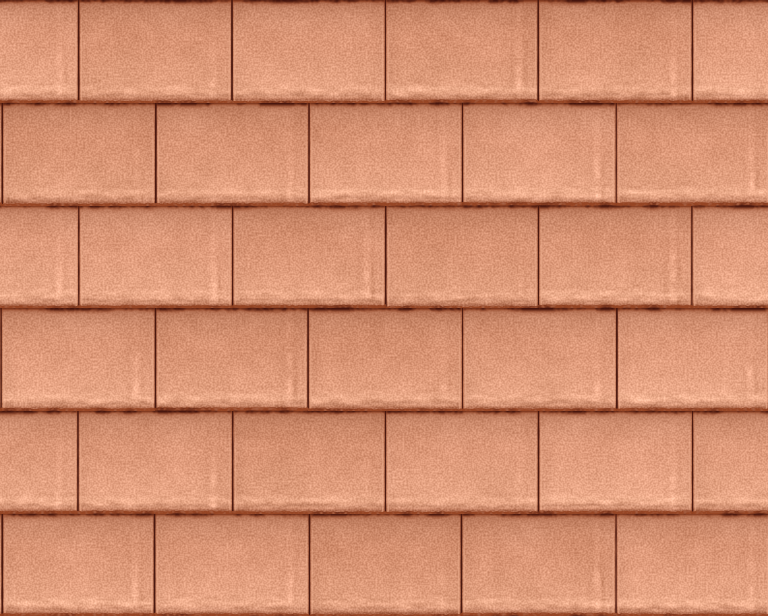
Reproduce this texture procedurally as a WebGL 2 fragment shader.

```glsl
#version 300 es
precision highp float;
// Staggered courses of flat terracotta roof tiles, seamless in both directions.
// Each tile is shaded from its local coordinates (lip, ridge, joint, cast shadow)
// and weathered with wrapping gradient noise and one hash per tile.
uniform vec2 u_resolution;
out vec4 fragColor;

const vec2 TILES = vec2(5.0, 6.0);        // repeats across and down
const vec2 SHIFT = vec2(-0.010, 0.004);   // moves the bond, in tile units
const float JOINT_HALF_WIDTH = 0.0046;    // in tile widths
const float JOINT_JITTER = 0.012;
const float EDGE_HEIGHT = 0.027;          // raw lower edge, in tile heights
const float EDGE_SLIP = 0.012;
const float SHADOW_DEPTH = 0.016;
const float GRAIN = 0.115;
const float TILE_TINT = 0.022;

const vec3 CLAY = vec3(0.86, 0.59, 0.465);
const vec3 CLAY_LIGHT = vec3(0.94, 0.69, 0.56);
const vec3 CLAY_SHADE = vec3(0.75, 0.50, 0.385);
const vec3 CLAY_DEEP = vec3(0.65, 0.38, 0.27);
const vec3 EDGE_BROWN = vec3(0.58, 0.26, 0.13);
const vec3 GAP_DARK = vec3(0.27, 0.08, 0.05);

// Two random values in 0..1 for a lattice cell
vec2 hash2(vec2 cell) {
  uvec2 q = uvec2(ivec2(cell)) * 1664525u + 1013904223u;
  for (int i = 0; i < 2; i++) {
    q.x += q.y * 1664525u;
    q.y += q.x * 1664525u;
    q ^= q >> 16u;
  }
  return vec2(q & 0xffffu) / 65535.0;
}

float cornerSlope(vec2 cell, vec2 offset, vec2 period, float seed) {
  float angle = 6.2832 * hash2(mod(cell, period) + seed).x;
  return dot(vec2(cos(angle), sin(angle)), offset);
}

// Gradient noise that wraps over the canvas; period = whole cells per axis
float noise(vec2 uv, vec2 period, float seed) {
  vec2 p = uv * period, c = floor(p), f = p - c;
  vec2 w = f * f * f * (f * (f * 6.0 - 15.0) + 10.0);
  vec2 e = vec2(1.0, 0.0);
  float low = mix(cornerSlope(c, f, period, seed),
                  cornerSlope(c + e.xy, f - e.xy, period, seed), w.x);
  float high = mix(cornerSlope(c + e.yx, f - e.yx, period, seed),
                   cornerSlope(c + e.xx, f - e.xx, period, seed), w.x);
  return mix(low, high, w.y);
}

float bump(float x, float centre, float width) {
  float d = (x - centre) / width;
  return exp(-d * d);
}

void main() {
  vec2 uv = gl_FragCoord.xy / u_resolution;
  vec2 soft = 0.65 * TILES / u_resolution;  // edge smoothing in tile units

  // Shared noise
  float broad = noise(uv, vec2(15.0, 12.0), 11.0);
  float patches = noise(uv, vec2(50.0, 42.0), 23.0);
  float streaks = noise(uv, vec2(45.0, 130.0), 37.0);
  float crumbs = noise(uv, vec2(190.0, 150.0), 51.0);
  float grain = noise(uv, vec2(397.0, 318.0), 67.0) + 0.3 * crumbs;

  // Course, nearest joint and tile-local coordinates (y = 0 at the lower edge)
  float height = uv.y * TILES.y + SHIFT.y;
  float course = mod(floor(height), TILES.y);
  float y = fract(height);
  float along = uv.x * TILES.x + SHIFT.x + 0.5 * mod(course, 2.0);
  float jointId = floor(along + 0.5);
  vec2 jointRnd = hash2(vec2(mod(jointId, TILES.x), course) + 400.0);
  float toJoint = along - jointId - JOINT_JITTER * (jointRnd.x - 0.5);
  float tileId = jointId - (toJoint < 0.0 ? 1.0 : 0.0);
  float x = toJoint < 0.0 ? toJoint + 1.0 : toJoint;
  vec2 tile = vec2(mod(tileId, TILES.x), course);
  vec2 look = hash2(tile + 700.0), wear = hash2(tile + 900.0);

  // Face: darker under the course above, lighter towards the lip
  vec3 color = mix(CLAY, CLAY_SHADE, 0.6 * smoothstep(0.6, 1.0, y + 0.12 * broad));
  color = mix(color, CLAY_LIGHT, 0.5 * smoothstep(0.65, 0.12, y + 0.25 * broad));
  color = mix(color, CLAY_SHADE, 0.25 * bump(x, 0.0, 0.07) + 0.2 * bump(x, 1.0, 0.05));
  color += TILE_TINT * (2.0 * look.x - 1.0) * vec3(1.0, 1.05, 1.1);
  color += 0.055 * broad + 0.03 * patches;

  // Faint pressed ridge near the right side, with lumps low down
  float ridge = bump(x, 0.875, 0.02) - 0.8 * bump(x, 0.915, 0.016)
              - 0.4 * bump(x, 0.83, 0.02);
  float lumps = smoothstep(0.7, 0.15, y) * (0.6 + 1.8 * patches);
  color += (0.014 + 0.07 * lumps) * (0.3 + wear.x) * ridge;

  // Rounded lip: smeared pale glaze above a shaded roll
  float lipY = y + 0.03 * patches;
  color = mix(color, CLAY_LIGHT + 0.02, (0.3 + 0.45 * wear.y) * bump(lipY, 0.135, 0.035));
  color = mix(color, CLAY_SHADE, 0.5 * bump(lipY, 0.07, 0.02));
  color = mix(color, CLAY_DEEP, 0.8 * bump(y, 0.03, 0.022));
  color += 0.1 * streaks * smoothstep(0.3, 0.08, y);
  color += GRAIN * grain * vec3(1.0, 1.05, 1.05);

  // Cast shadow from the course above: soft brown with ragged dark patches
  float below = 1.0 - y;
  float ragged = clamp(0.5 + 1.6 * broad + 1.2 * patches + 0.7 * crumbs, 0.0, 1.0);
  float depth = SHADOW_DEPTH * (0.7 + 0.7 * ragged);
  color = mix(color, CLAY_DEEP, 0.85 * exp(-below / 0.05));
  color = mix(color, EDGE_BROWN, 0.85 * bump(below, 0.0, 1.7 * depth));
  color = mix(color, GAP_DARK, (0.3 + 0.7 * ragged) * bump(below, 0.0, depth));

  // Joint: pale arris, brown flank, dark gap
  float gap = abs(toJoint);
  float halfWidth = JOINT_HALF_WIDTH * (0.75 + 0.5 * jointRnd.y + 0.4 * patches);
  color = mix(color, CLAY_LIGHT, 0.6 * bump(gap, 0.017, 0.006) * smoothstep(1.0, 0.5, y));
  color = mix(color, EDGE_BROWN, 0.55 * bump(gap, 0.0, 0.010));
  color = mix(color, GAP_DARK, 0.95 * (1.0 - smoothstep(halfWidth - soft.x, halfWidth + soft.x, gap)));

  // Raw lower edge: rust brown, crumbling, with the gap showing under high tiles
  float slip = EDGE_SLIP * (wear.x - 0.4 + 0.6 * patches);
  float edgeTop = slip + EDGE_HEIGHT + 0.014 * crumbs;
  vec3 edge = mix(EDGE_BROWN, CLAY_DEEP, clamp(1.5 * crumbs, 0.0, 1.0));
  edge = mix(edge, GAP_DARK, 0.7 * clamp(ragged - 0.6 - crumbs, 0.0, 1.0));
  color = mix(color, edge, 0.95 * (1.0 - smoothstep(edgeTop - soft.y, edgeTop + soft.y, y)));
  color = mix(color, GAP_DARK, 0.75 * ragged * (1.0 - smoothstep(slip - soft.y, slip + soft.y, y)));

  fragColor = vec4(clamp(color, 0.0, 1.0), 1.0);
}
```
